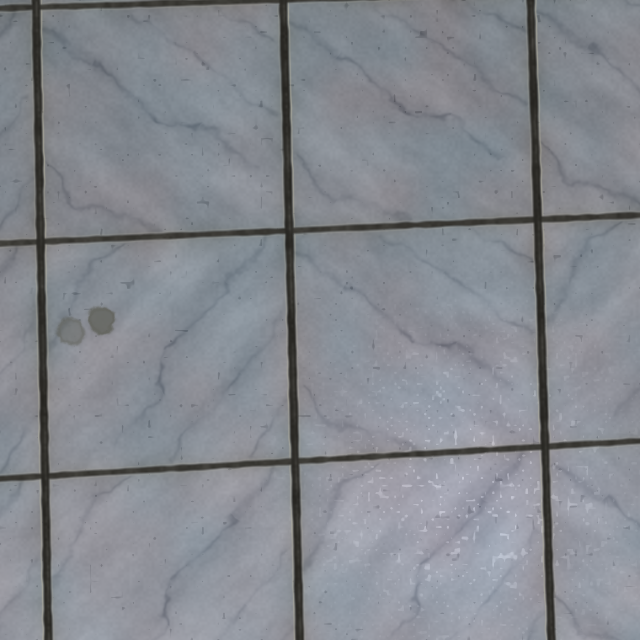
Give the GLSL for this texture, as a WebGL 2 fragment shader.

```glsl
#version 300 es
precision highp float;
// Grey marble floor tiles seen at a slight angle, with dark worn grout.
// A skewed grid gives the tile cells; each cell shows one veined print,
// some turned a quarter, under uneven light with grain, grime and two stains.

#define GROUT_WIDTH vec2(0.0122, 0.0090)
#define VEIN_DEPTH 0.085
#define CLOUD_DEPTH 0.065
#define GRAIN_DEPTH 0.040
#define GLOSS_CENTRE vec2(0.74, 0.76)
#define TILE_DARK vec3(0.480, 0.497, 0.520)
#define TILE_LIGHT vec3(0.610, 0.628, 0.665)
#define GROUT_DARK vec3(0.110, 0.105, 0.090)
#define GROUT_DUST vec3(0.290, 0.285, 0.265)
#define RIM_CREAM vec3(0.700, 0.690, 0.630)
#define STAIN_TINT vec3(0.385, 0.390, 0.365)

uniform vec2 u_resolution;
out vec4 fragColor;

float hash(vec2 p) {
    vec3 q = fract(p.xyx * vec3(0.1031, 0.1030, 0.0973));
    q += dot(q, q.yzx + 33.33);
    return fract((q.x + q.y) * q.z);
}

float noise(vec2 p) {
    vec2 i = floor(p), f = fract(p);
    f = f * f * (3.0 - 2.0 * f);
    return mix(mix(hash(i), hash(i + vec2(1, 0)), f.x),
               mix(hash(i + vec2(0, 1)), hash(i + vec2(1, 1)), f.x), f.y);
}

float fbm(vec2 p) {
    float sum = 0.0, amp = 0.5;
    for (int i = 0; i < 4; i++) {
        sum += amp * noise(p);
        p = mat2(1.6, 1.2, -1.2, 1.6) * p + 7.3;
        amp *= 0.5;
    }
    return sum;
}

float segmentDistance(vec2 p, vec2 a, vec2 b) {
    vec2 ab = b - a;
    return length(p - a - ab * clamp(dot(p - a, ab) / dot(ab, ab), 0.0, 1.0));
}

// Skewed grid: lines spread downward and tilt upward to the right
vec2 gridSpacing(vec2 p) {
    return vec2(0.3865 + 0.0065 * p.y, 0.3675 - 0.0145 * p.x);
}

vec2 gridCoord(vec2 p) {
    vec2 origin = vec2(0.056 + 0.0195 * p.y, 0.013 - 0.030 * p.x);
    return (p - origin) / gridSpacing(p);
}

// Veins of the tile print, start and end in tile units; the first three join
float veins(vec2 t, vec2 seed) {
    const vec4 paths[9] = vec4[9](
        vec4(0.23, 0.26, 0.46, 0.49), vec4(0.46, 0.49, 0.65, 0.54),
        vec4(0.65, 0.54, 0.84, 0.74), vec4(0.38, 0.04, 0.62, 0.20),
        vec4(0.62, 0.20, 0.98, 0.50), vec4(0.02, 0.08, 0.23, 0.26),
        vec4(0.02, 0.68, 0.20, 0.86), vec4(0.20, 0.86, 0.48, 0.98),
        vec4(0.70, 0.02, 0.98, 0.20));
    vec2 bend = vec2(fbm(t * 7.0 + seed), fbm(t * 7.0 + 31.0)) - 0.47;
    vec2 q = t + 0.13 * bend;
    float sum = 0.0;
    for (int i = 0; i < 9; i++) {
        float d = segmentDistance(q, paths[i].xy, paths[i].zw);
        float strength = i < 2 ? 1.0 : 0.62;
        float broken = smoothstep(0.25, 0.65, noise(t * 9.0 + seed + float(i) * 5.0));
        sum = max(sum, strength * (exp(-d * d / 0.00012) * (0.35 + 0.65 * broken)
                                   + 0.45 * exp(-d / 0.045)));
    }
    return sum;
}

vec3 marble(vec2 p, vec2 cell, vec2 t) {
    // Quarter turn for the tiles laid the other way round
    bool upright = cell.x >= 0.0 && (cell.y == 0.0 || cell.x == cell.y);
    if (!upright) t = vec2(t.y, 1.0 - t.x);
    vec2 seed = 0.6 * vec2(hash(cell + 11.0), hash(cell + 47.0));
    vec2 along = vec2(t.x + t.y, 2.6 * (t.y - t.x));
    float clouds = fbm(along * 2.4 + seed * 9.0 + 20.0) - 0.47;
    float gloss = exp(-dot(p - GLOSS_CENTRE, p - GLOSS_CENTRE) / 0.045);
    float light = 0.30 + 0.52 * p.y + 0.10 * (hash(cell + 5.0) - 0.5);
    light -= 0.16 * smoothstep(0.35, 0.0, p.x) * (1.0 - p.y);
    vec3 col = mix(TILE_DARK, TILE_LIGHT, light) + gloss * vec3(0.060, 0.055, 0.075);
    col += CLOUD_DEPTH * 2.0 * clouds - VEIN_DEPTH * veins(t, seed) * vec3(1.0, 0.96, 0.90);
    // Faint colour drift, fine grain, glints in the gloss and a few dark specks
    col += 0.035 * (noise(p * 13.0 + 3.0) - 0.5) * vec3(1.0, -0.3, -0.6);
    col += GRAIN_DEPTH * (0.6 * noise(p * 230.0) + 0.4 * noise(p * 95.0) - 0.5);
    col += 0.13 * gloss * smoothstep(0.76, 0.95, noise(p * 170.0 + 9.0));
    return col - 0.09 * smoothstep(0.90, 0.99, noise(p * 120.0 + 60.0));
}

void main() {
    vec2 p = gl_FragCoord.xy / u_resolution;
    p.y = 1.0 - p.y;
    float px = 1.0 / min(u_resolution.x, u_resolution.y);
    vec2 grid = gridCoord(p), cell = floor(grid);
    vec2 side = fract(grid + 0.5) - 0.5;
    vec2 gap = abs(side) * gridSpacing(p);
    vec3 col = marble(p, cell, grid - cell);

    // Two round stains with ragged rims, the left one fainter
    for (int i = 0; i < 2; i++) {
        float k = float(i);
        vec2 q = p - mix(vec2(0.110, 0.519), vec2(0.158, 0.500), k);
        float d = length(q) - 0.020 + 0.012 * (fbm(p * 75.0) - 0.5);
        float body = smoothstep(0.004, -0.003, d) * mix(0.45, 0.78, k);
        float rim = exp(-d * d / 0.000012) * 0.30;
        col = mix(col, STAIN_TINT, min(body + rim, 0.9));
    }

    // Warm grime beside the joints, then a cream rim on the tile edges
    vec2 wear = 0.0016 * (vec2(noise(p * 60.0), noise(p * 60.0 + 40.0)) - 0.5);
    vec2 edge = gap - 0.5 * GROUT_WIDTH + wear;
    float grime = exp(-max(min(edge.x, edge.y), 0.0) / 0.014);
    col -= grime * (0.4 + 0.6 * noise(p * 18.0)) * vec3(0.055, 0.065, 0.095);
    float rimSide = mix(0.35, 1.0, smoothstep(0.2, 0.8, side.x > 0.0 ? 1.0 - p.y : p.y));
    vec2 rim = exp(-pow((edge - 0.0017) / 0.0016, vec2(2.0))) * vec2(0.75 * rimSide, 0.22);
    col = mix(col, RIM_CREAM, max(rim.x, rim.y) * (0.5 + 0.5 * noise(p * 40.0)));

    // Grout: dark with a dusty streak, greyer in the horizontal joints
    vec2 ink = 1.0 - smoothstep(-0.0010 - px, 0.0010 + px, edge);
    float streak = exp(-pow((side.x * gridSpacing(p).x - 0.001) / 0.0022, 2.0));
    float dust = noise(p * vec2(90.0, 45.0)) * 0.5 + 0.25 * noise(p * 210.0);
    vec3 across = mix(GROUT_DARK, GROUT_DUST, 0.40 + 0.65 * dust);
    vec3 down = mix(GROUT_DARK, GROUT_DUST, 0.15 + 0.45 * dust + 0.55 * streak * dust);
    col = mix(mix(col, across, ink.y), down, ink.x);
    fragColor = vec4(clamp(col, 0.0, 1.0), 1.0);
}
```
